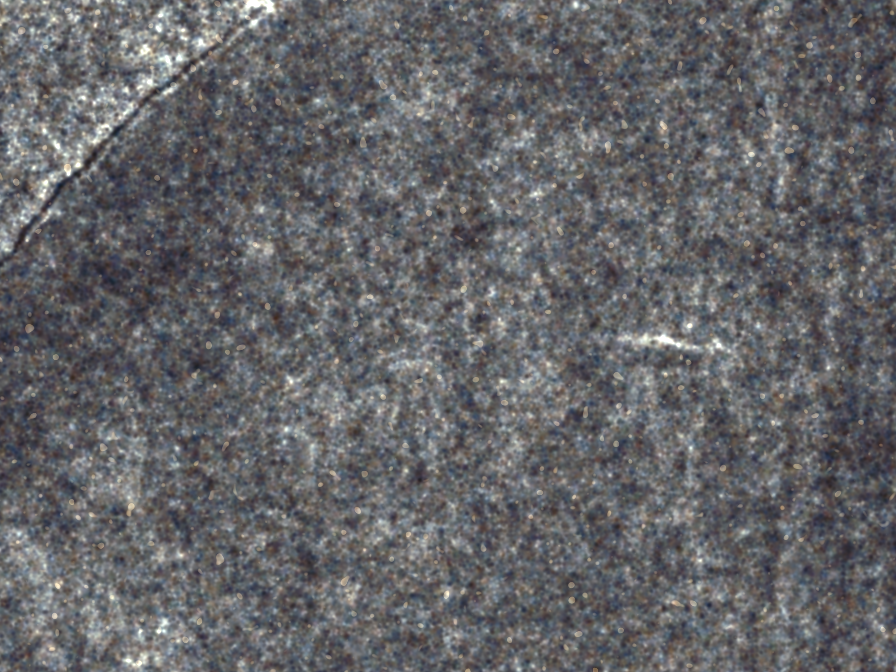
Reproduce this texture procedurally as a WebGL 2 fragment shader.

```glsl
#version 300 es
precision highp float;

uniform vec2 u_resolution;
out vec4 fragColor;

// Tone and colour
const float BASE_TONE = 0.372;
const float GRAIN_CONTRAST = 1.0;
const float CHROMA = 0.055;
const vec3 SHADOW_TINT = vec3(1.01, 0.96, 1.12);
const vec3 MID_TINT = vec3(0.99, 1.0, 1.02);
const vec3 LIGHT_TINT = vec3(0.985, 1.01, 0.965);
const vec3 SPARKLE_COLOR = vec3(0.26, 0.22, 0.15);

// Grain sizes, in cells per canvas height
const float CLOUD_FREQ = 9.0;
const float CLUMP_FREQ = 30.0;
const float GRAIN_FREQ = 62.0;
const float FINE_FREQ = 118.0;
const float DUST_FREQ = 190.0;

// Curved rim in the upper left corner
const vec2 RIM_CENTER = vec2(1.394, -0.434);
const float RIM_RADIUS = 1.73;

vec3 hash3(vec2 cell) {
    vec3 q = fract(cell.xyx * vec3(0.1031, 0.1030, 0.0973));
    q += dot(q, q.yxz + 33.33);
    return fract((q.xxy + q.yzz) * q.zyx);
}

// Cellular noise: soft blobs of random sign, one per cell
float blobs(vec2 p) {
    vec2 cell = floor(p), f = p - cell;
    float sum = 0.0;
    for (int y = -1; y <= 1; y++) {
        for (int x = -1; x <= 1; x++) {
            vec2 o = vec2(x, y);
            vec3 h = hash3(cell + o + 71.0);
            vec2 r = o + h.xy - f;
            float w = max(0.0, 1.0 - dot(r, r));
            sum += (2.0 * h.z - 1.0) * w * w * w;
        }
    }
    return sum;
}

mat2 rotation(float a) {
    return mat2(cos(a), sin(a), -sin(a), cos(a));
}

float bump(float x, float width) {
    return exp(-x * x / (width * width));
}

// Soft stroke along a segment
float stroke(vec2 p, vec2 a, vec2 b, float width) {
    vec2 ab = b - a;
    float t = clamp(dot(p - a, ab) / dot(ab, ab), 0.0, 1.0);
    return bump(length(p - a - ab * t), width);
}

void main() {
    vec2 p = gl_FragCoord.xy / u_resolution.y;
    float aspect = u_resolution.x / u_resolution.y;

    // Noise layers
    float cloud = blobs(p * CLOUD_FREQ + 5.0);
    float clump = blobs(rotation(0.5) * p * CLUMP_FREQ + 17.0);
    float grain = blobs(rotation(1.1) * p * GRAIN_FREQ + 31.0);
    float fine = blobs(rotation(0.3) * p * FINE_FREQ + 47.0);
    float dust = blobs(rotation(0.8) * p * DUST_FREQ + 59.0);
    float texture_ = 0.20 * clump + 0.29 * grain + 0.31 * fine + 0.26 * dust;

    // Broad light and shade, in log brightness
    float tone = 0.13 * cloud;
    tone += 0.10 * bump(length((p - vec2(0.62, 0.52)) * vec2(1.0, 0.8)), 0.36);
    tone -= 0.24 * bump(length(rotation(-0.75) * (p - vec2(0.16, 0.62)) * vec2(0.7, 1.4)), 0.24);
    tone -= 0.20 * smoothstep(0.86 * aspect, aspect, p.x);
    tone += 0.30 * stroke(p, vec2(-0.02, 0.2), vec2(0.24, 0.0), 0.06);

    // Upright streaks towards the right, dark flecks near the top
    float rightSide = smoothstep(0.65, 0.95, p.x / aspect);
    tone += 0.28 * rightSide * blobs(p * vec2(46.0, 9.0) + 83.0);
    tone -= 0.32 * stroke(p, vec2(0.72, 1.0), vec2(0.71, 0.64), 0.022) * smoothstep(-0.3, 0.5, clump);
    tone -= 0.28 * stroke(p, vec2(0.72, 0.66), vec2(0.64, 0.59), 0.015);

    // Faint pale fibres
    vec2 bend = 0.012 * vec2(sin(p.y * 21.0) + sin(p.y * 47.0 + 1.0), sin(p.x * 27.0));
    float vein = blobs((p + bend) * vec2(6.5, 3.8) + 101.0);
    tone += 0.15 * smoothstep(0.06, 0.0, abs(vein)) * smoothstep(-0.3, 0.4, cloud);

    // Pale flake with fibres hanging from it
    vec2 q = p + 0.004 * vec2(sin(p.y * 60.0), sin(p.x * 75.0));
    float flake = stroke(q, vec2(0.89, 0.497), vec2(1.0, 0.489), 0.008)
                + stroke(q, vec2(0.98, 0.492), vec2(1.09, 0.478), 0.006)
                + 0.6 * stroke(q, vec2(0.93, 0.495), vec2(1.03, 0.53), 0.012);
    float hanging = stroke(q, vec2(1.06, 0.47), vec2(1.01, 0.23), 0.009)
                  + stroke(q, vec2(1.07, 0.47), vec2(1.18, 0.18), 0.012);
    tone += 0.42 * flake + 0.18 * hanging;
    tone -= 0.35 * stroke(p, vec2(0.97, 0.467), vec2(1.03, 0.462), 0.012);

    // Rim: pale band, thin bright edge and dark crack
    vec2 fromCenter = p - RIM_CENTER;
    float along = atan(fromCenter.y, fromCenter.x) * RIM_RADIUS;
    float wobble = 0.002 * (sin(along * 31.0) + sin(along * 73.0 + 2.0));
    float d = length(fromCenter) - RIM_RADIUS + wobble + 0.002 * grain;
    float outside = smoothstep(-0.008, 0.006, d);
    float broken = 0.6 + 0.4 * sin(along * 43.0 + 1.0);
    tone += outside * 0.24 + 0.30 * bump(d - 0.024, 0.012);
    tone += 0.50 * broken * bump(d + 0.001, 0.0045);
    tone -= 0.75 * bump(d - 0.009, 0.0045) * smoothstep(1.02, 0.88, p.y);
    tone += 0.55 * stroke(p, vec2(0.39, 0.985), vec2(0.43, 1.0), 0.018);
    texture_ *= GRAIN_CONTRAST * mix(1.0, 1.25, outside);

    // Brightness to tinted colour
    float light = BASE_TONE * exp(tone + texture_);
    vec3 tint = mix(SHADOW_TINT, MID_TINT, smoothstep(0.22, 0.37, light));
    tint = mix(tint, LIGHT_TINT, smoothstep(0.5, 0.8, light));
    vec3 color = light * tint;

    // Warm and cool grains, greenish and pinkish grains
    float warm = blobs(p * 82.0 + 131.0) + 0.7 * blobs(p * 160.0 + 149.0);
    float green = blobs(p * 100.0 + 167.0);
    color += CHROMA * (warm * vec3(0.75, 0.05, -0.7) + green * vec3(-0.25, 0.25, -0.05));

    // Sparse sparkles
    float sparkle = smoothstep(0.7, 1.05, blobs(rotation(0.6) * p * 92.0 + 181.0));
    color += sparkle * SPARKLE_COLOR;

    fragColor = vec4(clamp(color, 0.0, 1.0), 1.0);
}
```
